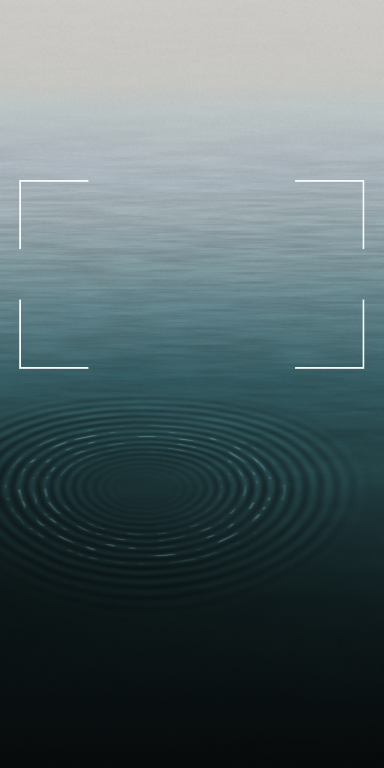
Write a Shadertoy shader that draws this texture.

```glsl
// Misty teal water fading to black, with elliptical ripples and four white corner brackets.

// Lengths are in canvas widths, so the canvas spans 1 by 2.
const vec2  RIPPLE_CENTER = vec2(0.378, 0.729);
const float RIPPLE_SQUASH = 2.02;       // vertical foreshortening
const float RIPPLE_PERSPECTIVE = 0.54;  // widens the near half of the rings
const float RING_SPACING = 0.020;       // wavelength at the centre
const float RING_SPREAD = 0.045;        // wavelength growth with radius
const float RING_STRENGTH = 0.27;
const vec3  GLINT_COLOR = vec3(0.30, 0.40, 0.41);
const vec2  FRAME_CENTER = vec2(0.4995, 1.2855);
const vec2  FRAME_HALF = vec2(0.4470, 0.2435);
const float FRAME_ARM = 0.180;
const float FRAME_WIDTH = 0.0045;
const vec3  FRAME_COLOR = vec3(0.97, 0.98, 0.98);
const float GRAIN = 0.012;
const float TAU = 6.28319;

// Water colour in rgb, depth below the top edge (0 to 1) in w.
const int STOPS = 11;
const vec4 WATER[STOPS] = vec4[STOPS](
    vec4(0.800, 0.790, 0.780, 0.00),
    vec4(0.775, 0.775, 0.760, 0.11),
    vec4(0.730, 0.770, 0.770, 0.145),
    vec4(0.670, 0.710, 0.740, 0.21),
    vec4(0.600, 0.660, 0.680, 0.28),
    vec4(0.370, 0.500, 0.530, 0.405),
    vec4(0.200, 0.350, 0.375, 0.50),
    vec4(0.125, 0.235, 0.250, 0.58),
    vec4(0.085, 0.155, 0.165, 0.68),
    vec4(0.050, 0.095, 0.100, 0.78),
    vec4(0.028, 0.038, 0.043, 1.00));

float hash(vec2 p) {
    vec3 q = fract(vec3(p.xyx) * 0.1031);
    q += dot(q, q.yzx + 33.33);
    return fract((q.x + q.y) * q.z);
}

float noise(vec2 p) {
    vec2 i = floor(p), f = fract(p);
    f = f * f * (3.0 - 2.0 * f);
    return mix(mix(hash(i), hash(i + vec2(1, 0)), f.x),
               mix(hash(i + vec2(0, 1)), hash(i + vec2(1, 1)), f.x), f.y);
}

// Layered noise centred on zero.
float fbm(vec2 p) {
    float sum = 0.0, amp = 0.5;
    for (int i = 0; i < 4; i++) {
        sum += amp * (noise(p) - 0.5);
        p = mat2(1.9, 0.25, -0.35, 2.0) * p + 17.3;
        amp *= 0.55;
    }
    return sum;
}

vec3 waterGradient(float depth) {
    vec3 col = WATER[0].rgb;
    for (int i = 1; i < STOPS; i++) {
        float t = (depth - WATER[i - 1].w) / (WATER[i].w - WATER[i - 1].w);
        col = mix(col, WATER[i].rgb, clamp(t, 0.0, 1.0));
    }
    return col;
}

// Radius on the water plane, seen at a slant.
float rippleRadius(vec2 p) {
    vec2 d = p - RIPPLE_CENTER;
    d.y *= RIPPLE_SQUASH / max(1.0 - RIPPLE_PERSPECTIVE * d.y, 0.2);
    return length(d);
}

float boxDistance(vec2 p, vec2 halfSize) {
    vec2 d = abs(p) - halfSize;
    return length(max(d, 0.0)) + min(max(d.x, d.y), 0.0);
}

// Folding into one quadrant gives all four corners.
float bracketDistance(vec2 p) {
    vec2 q = abs(p - FRAME_CENTER) - FRAME_HALF;
    vec2 arm = 0.5 * vec2(FRAME_ARM, FRAME_WIDTH);
    float across = boxDistance(q + vec2(arm.x - arm.y, 0.0), arm);
    float upright = boxDistance(q + vec2(0.0, arm.x - arm.y), arm.yx);
    return min(across, upright);
}

void mainImage(out vec4 fragColor, in vec2 fragCoord) {
    vec2 p = fragCoord / iResolution.xy * vec2(1.0, 2.0);
    float pixel = 1.0 / iResolution.x;
    float depth = 1.0 - 0.5 * p.y;

    // Base gradient with soft drifting patches
    float mist = smoothstep(0.03, 0.3, depth) * (1.0 - smoothstep(0.45, 0.7, depth));
    float drift = fbm(vec2(p.x * 2.2, p.y * 7.0));
    vec3 col = waterGradient(depth + 0.04 * drift * mist);
    float lower = smoothstep(0.5, 0.62, depth) * (1.0 - smoothstep(0.75, 0.95, depth));
    col *= 1.0 + 0.35 * (p.x - 0.4) * lower;

    // Wind chop, finer and flatter in the distance
    float chop = fbm(vec2(p.x * 9.0, p.y * mix(75.0, 32.0, smoothstep(0.2, 0.6, depth))));
    float chopBand = smoothstep(0.12, 0.33, depth) * (1.0 - 0.6 * smoothstep(0.5, 0.8, depth));
    col *= 1.0 + chop * mix(0.02, 0.23, chopBand);

    // Ripples: wavelength grows outwards
    float r = rippleRadius(p) + 0.012 * fbm(p * vec2(7.0, 12.0));
    float phase = TAU * log(1.0 + r * RING_SPREAD / RING_SPACING) / RING_SPREAD;
    float wave = sin(phase);
    float rings = smoothstep(0.02, 0.30, r) * (1.0 - smoothstep(0.42, 0.62, r));
    float patchy = 0.75 + 0.9 * fbm(p * vec2(6.0, 11.0) + 4.0);
    col *= 1.0 + RING_STRENGTH * rings * patchy * wave;

    // Broken glints along the inner crests
    float glintBand = smoothstep(0.16, 0.31, r) * (1.0 - smoothstep(0.33, 0.39, r));
    float glint = pow(max(wave, 0.0), 4.0) * smoothstep(0.48, 0.85, noise(p * vec2(38.0, 90.0)));
    col += GLINT_COLOR * 0.45 * glint * glintBand;

    // Fine grain, then brackets
    col += GRAIN * (hash(floor(p * 256.0) + 9.0) - 0.5) * (0.4 + col.g);
    float edge = bracketDistance(p);
    col = mix(col, FRAME_COLOR, 1.0 - smoothstep(-0.5 * pixel, 0.5 * pixel, edge));
    fragColor = vec4(clamp(col, 0.0, 1.0), 1.0);
}
```
